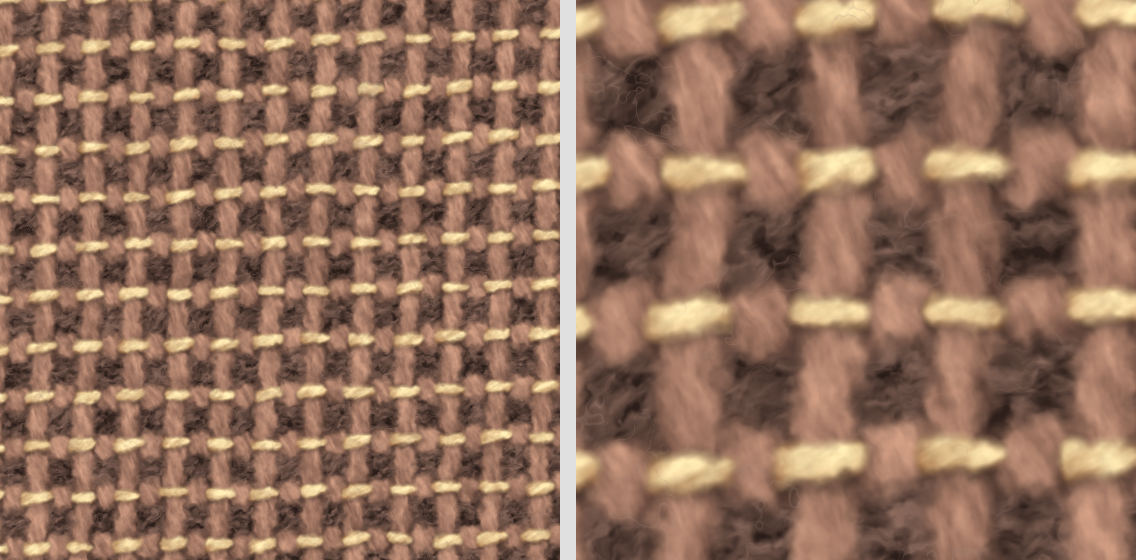
Left, the full canvas; right, a detail of the centre.
Give the GLSL for this texture, as a WebGL 2 fragment shader.

```glsl
#version 300 es
precision highp float;
// Plain-woven wool cloth: rose warp, dark brown weft and short cream dashes.
uniform vec2 u_resolution;
out vec4 fragColor;

const vec2 PITCH = vec2(0.0815, 0.0893);   // size of one weave repeat
const vec2 ORIGIN = vec2(0.091, 0.915);    // centre of one cream dash
const vec2 SKEW = vec2(0.030, 0.024);      // lean of columns, rise of rows
const vec2 WARP_HALF = vec2(0.235, 0.45);  // half sizes in repeat units
const vec2 KNOB_HALF = vec2(0.265, 0.245);
const vec2 WEFT_HALF = vec2(0.38, 0.33);
const vec2 DASH_HALF = vec2(0.315, 0.118);
const float JITTER = 0.07;
const float FUZZ = 0.10;
const vec3 GAP = vec3(0.31, 0.215, 0.18);
const vec3 WEFT_DARK = vec3(0.25, 0.18, 0.155);
const vec3 WEFT_LIGHT = vec3(0.52, 0.395, 0.345);
const vec3 ROSE_DARK = vec3(0.44, 0.305, 0.255);
const vec3 ROSE_LIGHT = vec3(0.76, 0.57, 0.475);
const vec3 CREAM_DARK = vec3(0.69, 0.51, 0.34);
const vec3 CREAM_LIGHT = vec3(0.98, 0.89, 0.68);
const vec3 HAIR = vec3(0.66, 0.54, 0.48);

float hash(vec2 p) {
  vec3 q = fract(vec3(p.xyx) * 0.1031);
  q += dot(q, q.yzx + 33.33);
  return fract((q.x + q.y) * q.z);
}

vec2 hash2(vec2 p) {
  return vec2(hash(p + 17.3), hash(p + 71.9));
}

float noise(vec2 p) {
  vec2 i = floor(p), f = fract(p);
  f = f * f * (3.0 - 2.0 * f);
  return mix(mix(hash(i), hash(i + vec2(1, 0)), f.x),
             mix(hash(i + vec2(0, 1)), hash(i + vec2(1, 1)), f.x), f.y);
}

float fbm(vec2 p) {
  return 0.62 * noise(p) + 0.28 * noise(p * 2.1 + 9.2) + 0.10 * noise(p * 4.3 + 3.7);
}

// Noise drawn out along a direction, like spun fibres
float fibres(vec2 uv, float angle, vec2 freq) {
  vec2 along = vec2(cos(angle), sin(angle));
  return fbm(vec2(dot(uv, along), dot(uv, vec2(-along.y, along.x))) * freq + 40.0);
}

// Position inside the nearest repeat of one part, with its own small shift
vec2 cellPos(vec2 p, vec2 offset, out vec2 id) {
  p -= offset;
  id = floor(p + 0.5);
  return p - id + JITTER * (hash2(id + offset * 37.0 + 60.0) - 0.5);
}

float roundBox(vec2 d, vec2 size, float radius) {
  vec2 q = abs(d) - size + radius;
  return length(max(q, 0.0)) + min(max(q.x, q.y), 0.0) - radius;
}

float cover(float dist, float softness) {
  return smoothstep(softness, -softness, dist);
}

// Cylinder shading, lit from above and slightly from the left
float roundness(vec2 d, vec2 size) {
  vec2 n = clamp(d / size, -1.0, 1.0);
  return 0.78 - 0.38 * n.x * n.x - 0.18 * n.y * n.y - 0.07 * n.x + 0.10 * n.y;
}

void main() {
  vec2 uv = gl_FragCoord.xy / u_resolution;
  vec2 p = (uv - ORIGIN - SKEW * (uv - ORIGIN).yx) / PITCH;
  vec2 fray = vec2(fbm(uv * 75.0), fbm(uv * 75.0 + 31.0)) - 0.5;
  vec2 wander = vec2(noise(uv * 9.0), noise(uv * 9.0 + 53.0)) - 0.5;
  p += FUZZ * wander;
  vec2 soft = p + 1.7 * FUZZ * fray;
  vec2 id;

  // Dark weft: slanting strands broken by small deep pits
  vec2 d = cellPos(soft, vec2(0.5), id);
  float slant = 0.4 + 0.9 * (hash(id + 80.0) - 0.5);
  float strand = fibres(uv + 0.012 * fray, slant, vec2(75.0, 150.0));
  float pits = smoothstep(0.56, 0.80, fbm(uv * 95.0 + 11.0));
  float tone = 0.42 + 1.6 * (strand - 0.5) + 0.35 * (hash(id + 44.0) - 0.5)
             - 0.45 * pits + 0.25 * d.y;
  vec3 weft = mix(WEFT_DARK, WEFT_LIGHT, clamp(tone, -0.3, 1.0));
  vec3 color = mix(GAP, weft, cover(roundBox(d, WEFT_HALF, 0.14), 0.10));

  // Long rose floats and the short rose knobs between the dashes
  for (int k = 0; k < 2; k++) {
    bool knob = k == 1;
    vec2 size = knob ? KNOB_HALF : WARP_HALF;
    d = cellPos(soft, knob ? vec2(0.5, 0.0) : vec2(0.0, 0.5), id);
    d.x -= (hash(id + 22.0) - 0.5) * 0.14 * d.y;
    float twist = fibres(uv + 0.006 * fray, knob ? 2.1 : 1.85, vec2(42.0, 125.0));
    tone = roundness(d, size) + 1.0 * (twist - 0.5) + 0.22 * (hash(id + 95.0) - 0.5);
    float dist = roundBox(d, size, 0.18);
    color *= 1.0 - 0.16 * cover(dist - 0.02, 0.13);
    color = mix(color, mix(ROSE_DARK, ROSE_LIGHT, clamp(tone, -0.2, 1.1)), cover(dist, 0.10));
  }

  // Cream dashes, each with its own length, thickness and tilt
  d = cellPos(p + 0.9 * FUZZ * fray, vec2(0.0), id);
  vec2 vary = hash2(id + 130.0) - 0.5;
  d.y -= (0.04 + 0.16 * vary.x) * d.x;
  vec2 size = DASH_HALF * (1.0 + vec2(0.22, 0.30) * vary.yx);
  size.y *= 1.0 - 0.25 * smoothstep(-0.1, 0.35, d.x);
  color *= 1.0 - 0.26 * cover(roundBox(d + vec2(-0.01, 0.06), size, 0.10), 0.10);
  float ply = fibres(uv, 0.5, vec2(50.0, 120.0));
  float endShade = smoothstep(0.14, 0.34, abs(d.x));
  tone = roundness(d.yx, size.yx) + 0.20 * d.y / size.y + 1.0 * (ply - 0.42) - 0.25 * endShade;
  color = mix(color, mix(CREAM_DARK, CREAM_LIGHT, clamp(tone, -0.2, 1.05)),
              cover(roundBox(d, size, 0.095), 0.055));

  // Stray hairs and soft wool grain
  float curl = noise(uv * 38.0 + 5.0 * wander + 2.0 * fray);
  float hair = smoothstep(0.06, 0.0, abs(curl - 0.5)) * smoothstep(0.40, 0.75, noise(uv * 24.0 + 7.0));
  color = mix(color, HAIR, 0.22 * hair);
  color *= 0.94 + 0.14 * fbm(uv * 150.0);
  fragColor = vec4(clamp(color, 0.0, 1.0), 1.0);
}
```
